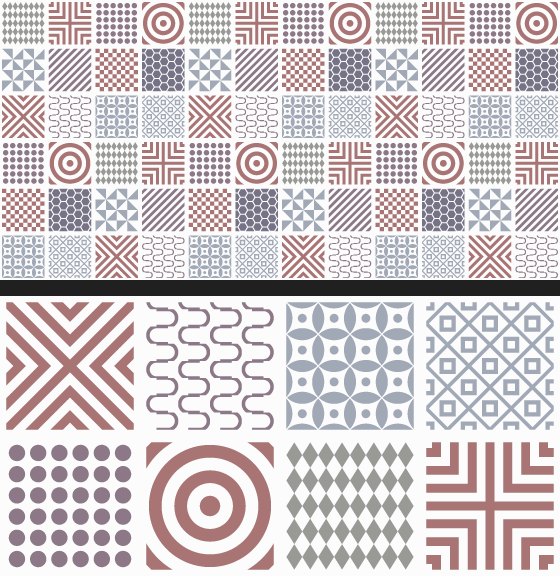
Top: the whole. Bottom: its middle third, enlarged.
Give the GLSL for this pattern, as a WebGL 2 fragment shader.

```glsl
#version 300 es
precision highp float;
// Patchwork of twelve geometric tiles, 12 across and 6 down, in muted red, plum and blue-gray.
uniform vec2 u_resolution;
out vec4 fragColor;

const vec3 PAPER = vec3(0.99);
const vec3 RED = vec3(0.66, 0.455, 0.455);
const vec3 PLUM = vec3(0.55, 0.47, 0.53);
const vec3 SLATE = vec3(0.46, 0.45, 0.52);
const vec3 BLUE = vec3(0.63, 0.66, 0.715);
const vec3 GRAY = vec3(0.60, 0.60, 0.59);

// Bands of half a period, centred on whole numbers
bool stripe(float x) {
  return abs(fract(x + 0.5) - 0.5) < 0.25;
}

// Alternate wedges of 45 degrees inside a square block
bool pinwheel(vec2 p) {
  vec2 q = fract(p * 2.0) - 0.5;
  return q.x * q.y * (q.x * q.x - q.y * q.y) > 0.0;
}

// Flat-topped honeycomb with narrow gaps
bool honeycomb(vec2 p) {
  vec2 period = vec2(1.732, 1.0);
  vec2 q = p * 5.0;
  vec2 a = mod(q, period) - 0.5 * period;
  vec2 b = mod(q + 0.5 * period, period) - 0.5 * period;
  vec2 h = abs(dot(a, a) < dot(b, b) ? a : b);
  return max(h.y, 0.866 * h.x + 0.5 * h.y) < 0.435;
}

// Vertical meanders: straight runs joined by half circles
bool meander(vec2 p) {
  float pitch = 0.135, run = 0.045;
  float x = (fract(p.x * 4.0) - 0.5) * 0.25;
  float row = floor(p.y / pitch);
  float y = p.y - (row + 0.5) * pitch;
  x *= mod(row, 2.0) < 0.5 ? 1.0 : -1.0;
  if (x < -run) return false;
  float d = x > run ? length(vec2(x - run, y)) : abs(y);
  return abs(d - 0.5 * pitch) < 0.014;
}

// Four-petal flowers with a dot between them
bool petals(vec2 p) {
  vec2 q = abs(fract(p * 4.0) - 0.5);
  bool leaf = min(length(vec2(q.x, 1.0 - q.y)), length(vec2(1.0 - q.x, q.y))) < 0.69;
  return (leaf && length(q) < 0.69) || length(q) < 0.14;
}

// Diagonal lattice with a square frame in every diamond
bool lattice(vec2 p) {
  vec2 q = abs(fract(p * 3.0) - 0.5);
  float diagonal = abs(q.x + q.y - 0.5);
  if (q.x + q.y > 0.5) q = 0.5 - q;
  float side = max(q.x, q.y);
  return diagonal < 0.06 || (side > 0.09 && side < 0.19);
}

// Motif by number; p runs from 0 to 1 over the tile
bool motif(int id, vec2 p) {
  vec2 c = p - 0.5;
  if (id == 0) {
    vec2 q = abs(fract(p * vec2(8.0, 5.0)) - 0.5);
    return q.x + q.y < 0.5;
  }
  if (id == 1) return stripe(min(abs(c.x), abs(c.y)) / 0.14);
  if (id == 2) return length(fract(p * 6.0) - 0.5) < 0.385;
  if (id == 3) return stripe((length(c) - 0.03) / 0.2);
  if (id == 4) return pinwheel(p);
  if (id == 5) return stripe((p.x - p.y) * 5.5);
  if (id == 6) return mod(floor(p.x * 10.0) + floor(p.y * 10.0), 2.0) > 0.5;
  if (id == 7) return honeycomb(p);
  if (id == 8) return stripe(min(abs(c.x + c.y), abs(c.x - c.y)) / 0.198);
  if (id == 9) return meander(p);
  if (id == 10) return petals(p);
  return lattice(p);
}

vec3 ink(int id) {
  if (id == 0) return GRAY;
  if (id == 7) return SLATE;
  if (id == 4 || id >= 10) return BLUE;
  if (id == 2 || id == 5 || id == 9) return PLUM;
  return RED;
}

vec3 patchwork(vec2 uv) {
  vec2 grid = uv * vec2(12.0, 6.0);
  int column = int(floor(grid.x));
  int row = 5 - int(floor(grid.y));
  // Every three rows the sequence shifts by two tiles
  int id = (column + 2 * (row / 3)) % 4 + 4 * (row % 3);
  vec2 p = (fract(grid) - 0.5) * 1.1 + 0.5;
  bool inside = all(greaterThan(p, vec2(0.0))) && all(lessThan(p, vec2(1.0)));
  return inside && motif(id, p) ? ink(id) : PAPER;
}

void main() {
  // Average a 4 by 4 grid of samples to smooth the edges
  vec3 sum = vec3(0.0);
  for (int i = 0; i < 16; i++) {
    vec2 offset = (vec2(i % 4, i / 4) + 0.5) / 4.0 - 0.5;
    sum += patchwork((gl_FragCoord.xy + offset) / u_resolution);
  }
  fragColor = vec4(sum / 16.0, 1.0);
}
```
